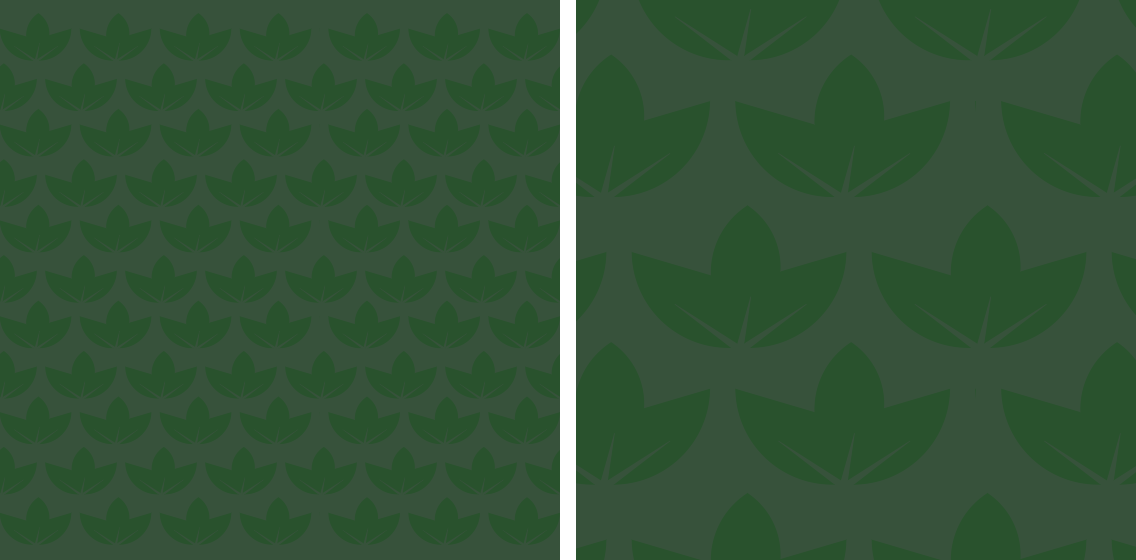
Left: the whole. Right: its middle third, enlarged.
Write a WebGL 2 fragment shader that draws this pattern.

```glsl
#version 300 es
precision highp float;
// Staggered rows of three-lobed leaves with fine veins, dark green on grey green.

#define COLUMNS 7.0
#define ROW_PERIOD 0.1712
#define LEAF_SCALE 0.0634
#define EVEN_ORIGIN vec2(0.0635, 0.8923)
#define ODD_ORIGIN vec2(0.0018, 0.8025)
#define SEAM_X 0.5716
#define SEAM_GAP 0.0154
#define LAST_ROW_TOP 0.125
#define LAST_ROW_DROP 0.0085
#define GROUND_COLOR vec3(0.215, 0.321, 0.231)
#define LEAF_COLOR vec3(0.161, 0.322, 0.177)

uniform vec2 u_resolution;
out vec4 fragColor;

float circle(vec2 p, vec2 center, float radius) {
    return length(p - center) - radius;
}

// Straight vein, widest at its root and pointed at its end
float vein(vec2 p, vec2 root, vec2 end) {
    vec2 axis = end - root;
    float t = clamp(dot(p - root, axis) / dot(axis, axis), 0.0, 1.0);
    return length(p - root - axis * t) - mix(0.034, 0.003, t);
}

// Leaf with its base at the origin and a half width of one
float leaf(vec2 p) {
    // Mirrored side lobes: a disc cut by a sloping upper edge
    vec2 m = vec2(abs(p.x), p.y);
    float upperEdge = dot(m - vec2(1.0, 0.89), normalize(vec2(-0.295, 1.0)));
    float sides = max(circle(m, vec2(0.1, 0.9), 0.908), upperEdge);

    // Leaning middle lobe: overlap of two discs
    float middle = max(circle(p, vec2(-0.307, 0.75), 0.697),
                       circle(p, vec2(0.483, 0.70), 0.748));

    float veins = vein(p, vec2(-0.03, 0.0), vec2(-0.60, 0.40));
    veins = min(veins, vein(p, vec2(0.01, 0.0), vec2(0.11, 0.47)));
    veins = min(veins, vein(p, vec2(0.06, 0.0), vec2(0.63, 0.40)));
    return max(min(sides, middle), -veins);
}

// Repeats the leaf on a grid that passes through the given base point
float leafGrid(vec2 p, vec2 origin) {
    vec2 period = vec2(1.0 / COLUMNS, ROW_PERIOD);
    vec2 cell = fract((p - origin) / period + vec2(0.5, 0.25)) - vec2(0.5, 0.25);
    return leaf(cell * period / LEAF_SCALE);
}

void main() {
    vec2 uv = gl_FragCoord.xy / u_resolution;

    // Even rows have a wider gap at the seam and a lowered last row
    vec2 evenUv = uv;
    if (uv.x > SEAM_X) evenUv.x -= SEAM_GAP;
    if (uv.y < LAST_ROW_TOP) evenUv.y += LAST_ROW_DROP;
    float d = leafGrid(evenUv, EVEN_ORIGIN);

    // Odd rows stay clear of the top and bottom margins
    if (uv.y > 0.1 && uv.y < 0.9) d = min(d, leafGrid(uv, ODD_ORIGIN));

    float pixel = 1.0 / (LEAF_SCALE * min(u_resolution.x, u_resolution.y));
    float coverage = 1.0 - smoothstep(-0.6 * pixel, 0.6 * pixel, d);
    fragColor = vec4(mix(GROUND_COLOR, LEAF_COLOR, coverage), 1.0);
}
```
